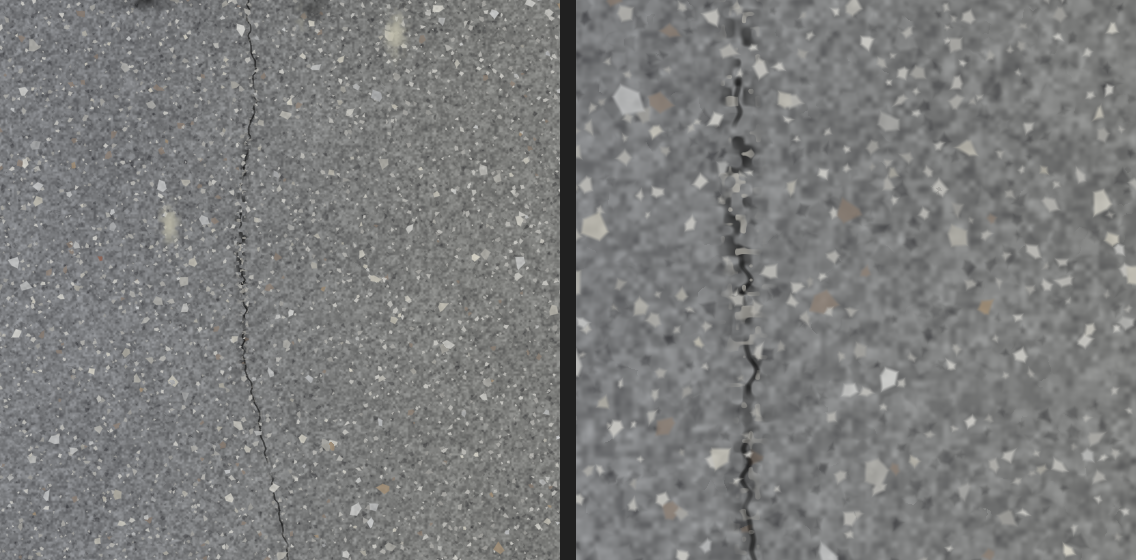
Left, the full canvas; right, a detail of the centre.
This texture is drawn by a Shadertoy shader. Its source:

```glsl
// Worn grey asphalt with pale stone chips, a thin vertical crack and chalky stains.

float hash(vec2 p) {
    vec3 q = fract(p.xyx * 0.1031);
    q += dot(q, q.yzx + 33.33);
    return fract((q.x + q.y) * q.z);
}

float noise(vec2 p) {
    vec2 cell = floor(p), f = fract(p);
    f = f * f * (3.0 - 2.0 * f);
    return mix(mix(hash(cell), hash(cell + vec2(1, 0)), f.x),
               mix(hash(cell + vec2(0, 1)), hash(cell + vec2(1, 1)), f.x), f.y);
}

float fbm(vec2 p) {
    float sum = 0.0, amp = 0.5;
    for (int i = 0; i < 4; i++) {
        sum += amp * noise(p);
        p = p * 2.03 + 17.3;
        amp *= 0.5;
    }
    return sum;
}

// Scattered angular chips: x = coverage, y = random tone, z = random hue
vec3 chips(vec2 uv, float scale, float density, vec2 sizeRange, float blur, float seed) {
    vec2 p = uv * scale, home = floor(p);
    vec3 best = vec3(0.0);
    for (int y = -1; y <= 1; y++)
    for (int x = -1; x <= 1; x++) {
        vec2 cell = home + vec2(x, y), id = cell + seed * 37.0;
        if (hash(id) > density) continue;
        vec2 offset = p - cell - vec2(hash(id + 5.1), hash(id + 9.7));
        float size = hash(id + 13.3);
        float radius = mix(sizeRange.x, sizeRange.y, size * size);
        float reach = -1.0;
        for (int k = 0; k < 5; k++) {
            float rnd = hash(id + 21.7 + float(k) * 3.1);
            float angle = 1.2566 * (float(k) + 0.8 * rnd) + 6.28 * size;
            reach = max(reach, dot(offset, vec2(cos(angle), sin(angle))) - radius * (0.65 + 0.7 * fract(rnd * 7.0)));
        }
        float cover = 1.0 - smoothstep(-blur, blur, reach / scale);
        if (cover > best.x) best = vec3(cover, hash(id + 41.9), hash(id + 57.2));
    }
    return best;
}

float spot(vec2 uv, vec2 center, vec2 size) {
    vec2 d = (uv - center) / size;
    return exp(-dot(d, d));
}

void mainImage(out vec4 fragColor, in vec2 fragCoord) {
    vec2 uv = fragCoord / iResolution.y;
    float blur = max(0.8 / iResolution.y, 0.0014);

    // Fine binder grain, lit slightly from one side
    vec2 warped = uv + 0.003 * vec2(noise(uv * 90.0), noise(uv * 90.0 + 40.0));
    float relief = noise(warped * 150.0) - noise((warped + vec2(0.0022, -0.0022)) * 150.0);
    float tone = 0.478 + 0.13 * (noise(warped * 135.0) - 0.5)
               + 0.13 * (noise(uv * 260.0 + 8.0) - 0.5)
               + 0.07 * relief + 0.07 * (fbm(uv * 5.0) - 0.47);

    // Dull aggregate and small dark pits
    vec3 dull = chips(uv, 85.0, 0.55, vec2(0.2, 0.5), blur, 1.0);
    tone = mix(tone, 0.41 + 0.17 * dull.y, 0.5 * dull.x);
    vec3 pits = chips(uv, 100.0, 0.22, vec2(0.14, 0.4), blur, 2.0);
    tone -= pits.x * (0.05 + 0.07 * pits.y);

    // Cool on the left and in the shadows, warmer on the right
    vec3 color = tone * mix(vec3(0.985, 1.0, 1.025), vec3(1.0, 1.005, 0.985), smoothstep(0.1, 0.9, uv.x));
    color.b += 0.05 * max(0.45 - tone, 0.0);
    vec3 brown = vec3(0.56, 0.49, 0.43);
    color = mix(color, brown, 0.6 * dull.x * step(0.975, dull.z));

    // Wandering crack with a crumbled middle
    float path = 0.435 + 0.075 * (1.0 - smoothstep(0.0, 0.4, uv.y))
               + 0.018 * spot(uv, vec2(uv.x, 0.86), vec2(0.09))
               + 0.022 * (fbm(vec2(uv.y * 16.0, 3.0)) - 0.47)
               + 0.007 * (noise(vec2(uv.y * 110.0, 9.0)) - 0.5);
    float away = abs(uv.x - path);
    float strength = smoothstep(0.2, 0.6, noise(vec2(uv.y * 38.0, 6.0)) + 0.3 * smoothstep(0.6, 0.9, uv.y));
    float line = 1.0 - smoothstep(0.0004, 0.0004 + 1.6 * blur, away);
    float crumble = exp(-away * away / 0.00008) * (0.3 + 0.7 * spot(uv, vec2(uv.x, 0.57), vec2(0.16)));
    color *= 1.0 - 0.5 * line * strength;
    color *= 1.0 - 0.55 * crumble * smoothstep(0.4, 0.75, noise(uv * 170.0 + 71.0));

    // Pale specks and larger stones, a few of them tan or rusty
    vec3 specks = chips(uv, 92.0, 0.24, vec2(0.11, 0.36), blur, 3.0);
    color = mix(color, (0.6 + 0.22 * specks.y) * vec3(1.0, 0.995, 0.97), 0.9 * specks.x);
    vec3 stones = chips(uv, 44.0, 0.17, vec2(0.11, 0.36), blur, 4.0);
    vec3 stoneColor = (0.62 + 0.2 * stones.y) * mix(vec3(0.99, 1.0, 1.01), vec3(1.02, 1.0, 0.93), stones.z);
    stoneColor = mix(stoneColor, vec3(0.62, 0.55, 0.46), step(0.93, stones.z));
    stoneColor = mix(stoneColor, vec3(0.58, 0.4, 0.34), step(0.985, stones.z));
    color = mix(color, stoneColor * (0.95 + 0.1 * noise(uv * 200.0)), 0.9 * stones.x);
    float grit = crumble * smoothstep(0.68, 0.85, noise(uv * 240.0 + 19.0));
    color = mix(color, vec3(0.71, 0.7, 0.67), 0.8 * grit);

    // Chalky splashes and dark smudges at the top edge
    float chalk = spot(uv, vec2(0.302, 0.6), vec2(0.017, 0.036))
                + spot(uv, vec2(0.707, 0.94), vec2(0.018, 0.04))
                + 0.4 * spot(uv, vec2(0.537, 0.965), vec2(0.012, 0.03));
    float flecks = smoothstep(0.3, 0.75, 0.6 * noise(uv * 130.0 + 31.0) + 0.6 * chalk);
    color = mix(color, vec3(0.74, 0.73, 0.66), 0.85 * flecks * min(chalk, 1.0));
    float smudge = spot(uv, vec2(0.26, 1.0), vec2(0.05, 0.016)) + 0.7 * spot(uv, vec2(0.56, 0.99), vec2(0.025, 0.02));
    color *= 1.0 - 0.4 * smudge * (0.5 + noise(uv * 60.0));

    fragColor = vec4(clamp(color, 0.0, 1.0), 1.0);
}
```
